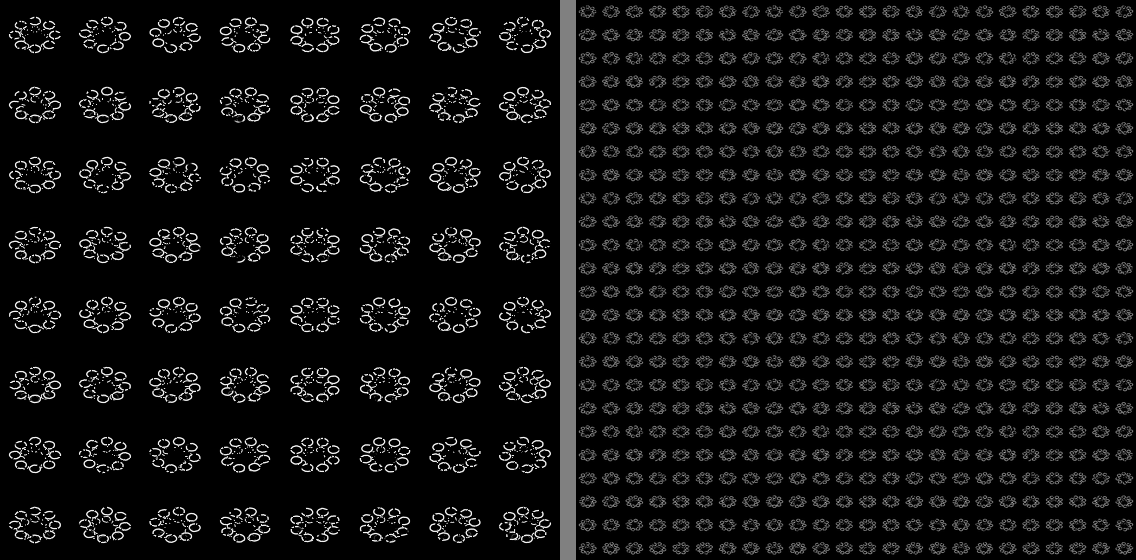
Left: one tile. Right: repeated 3 by 3.
A Shadertoy shader for this pattern:

```glsl
// An eight by eight grid of bead wreaths in broken white line on black.
// Each wreath is a tilted ring of ellipses over a smaller, fainter ring;
// it turns one eighth of a bead step per column, so the grid wraps.

const float TAU = 6.2831853;
const float GRID = 8.0;
const float BEADS = 8.0;
const float DASHES = 18.0;
const vec3 INK = vec3(0.96);

float hash(vec3 p) {
    p = fract(p * vec3(0.1031, 0.1130, 0.0973));
    p += dot(p, p.yzx + 33.33);
    return fract((p.x + p.y) * p.z);
}

// Approximate signed distance to an ellipse outline
float ellipse(vec2 p, vec2 radii) {
    float k = length(p / radii);
    return k * (k - 1.0) / max(length(p / (radii * radii)), 0.001);
}

// Noise around a bead outline, wrapping after one full turn
float outlineNoise(vec2 p, vec3 seed) {
    float t = (atan(p.y, p.x) / TAU + 0.5) * DASHES;
    float i = floor(t);
    float a = hash(seed + vec3(0.0, 0.0, mod(i, DASHES)));
    float b = hash(seed + vec3(0.0, 0.0, mod(i + 1.0, DASHES)));
    return mix(a, b, smoothstep(0.0, 1.0, fract(t)));
}

// Ring of worn beads: x is line coverage, y is distance to the nearest bead
vec2 beadRing(vec2 p, vec2 ring, vec2 bead, float turn, float width,
              float wear, float aa, vec3 seed) {
    vec2 result = vec2(0.0, 1.0);
    for (float i = 0.0; i < BEADS; i++) {
        float angle = (i + turn) * TAU / BEADS;
        vec2 q = p - ring * vec2(sin(angle), cos(angle));
        float n = outlineNoise(q, seed + vec3(0.0, 0.0, i * 31.0));
        float d = ellipse(q, bead) + 0.006 * (n - 0.5);
        float line = 1.0 - smoothstep(width - aa, width + aa, abs(d));
        float kept = smoothstep(wear - 0.06, wear + 0.06, n);
        result = vec2(max(result.x, line * kept), min(result.y, d));
    }
    return result;
}

void mainImage(out vec4 fragColor, in vec2 fragCoord) {
    vec2 uv = fragCoord / iResolution.xy * GRID;
    vec2 cell = mod(floor(uv), GRID);
    vec2 p = fract(uv) - 0.5;
    float aa = 0.6 * GRID / iResolution.y;
    float turn = cell.x / GRID;
    float alternate = mod(cell.y, 2.0);

    // Front ring
    vec2 front = beadRing(p, vec2(0.286, 0.198), vec2(0.077, 0.053), turn,
                          0.0095, 0.2, aa, vec3(cell + 3.0, 1.0));

    // Lower ring, more worn and mostly hidden behind the front beads
    vec2 back = beadRing(p + vec2(0.0, 0.06), vec2(0.205, 0.142),
                         vec2(0.058, 0.042), turn, 0.007,
                         mix(0.46, 0.58, alternate), aa,
                         vec3(cell + 23.0, 401.0));
    float hidden = 1.0 - smoothstep(-aa, aa, front.y);
    back.x *= 1.0 - hidden * mix(0.75, 1.0, alternate);

    fragColor = vec4(INK * max(front.x, back.x), 1.0);
}
```
